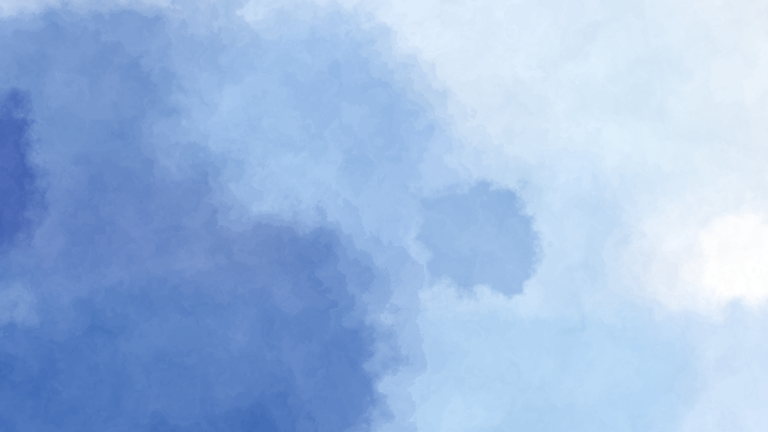
Write a WebGL 2 fragment shader that draws this background.

```glsl
#version 300 es
precision highp float;
// Watercolour sky: overlapping blue washes fade from deep left to white right.
// Each wash is a rounded distance field, bent by fractal noise for ragged rims;
// terraced coverage and noise add the stepped tints of drying pigment.
uniform vec2 u_resolution;
out vec4 outColor;

float hash(vec2 p) {
    vec3 q = fract(p.xyx * vec3(0.1031, 0.1030, 0.0973));
    q += dot(q, q.yzx + 33.33);
    return fract((q.x + q.y) * q.z);
}

float noise(vec2 p) {
    vec2 i = floor(p), f = fract(p);
    f = f * f * (3.0 - 2.0 * f);
    return mix(mix(hash(i), hash(i + vec2(1, 0)), f.x),
               mix(hash(i + vec2(0, 1)), hash(i + vec2(1, 1)), f.x), f.y);
}

// Fractal noise centred on zero
float fbm(vec2 p) {
    float sum = 0.0, amp = 0.5;
    for (int i = 0; i < 6; i++) {
        sum += amp * (noise(p) - 0.5);
        p = mat2(1.6, 1.2, -1.2, 1.6) * p + 7.3;
        amp *= 0.57;
    }
    return sum;
}

// Smooth-edged steps of a value
float terrace(float v) {
    float edge = clamp(0.7 * fwidth(v), 0.02, 0.5);
    return floor(v) + smoothstep(0.5 - edge, 0.5 + edge, fract(v));
}

// Coverage partly broken into steps
float stepped(float cover) {
    return mix(cover, terrace(5.0 * cover) / 5.0, 0.75);
}

// Rounded patch with a given rim softness
float wash(vec2 p, vec2 centre, vec2 size, float soft) {
    vec2 q = abs((p - centre) / size);
    float d = (pow(dot(q * q, q), 1.0 / 3.0) - 1.0) * min(size.x, size.y);
    return stepped(1.0 - smoothstep(-soft, soft, d));
}

void main() {
    vec2 uv = gl_FragCoord.xy / u_resolution.y;
    vec2 bend = vec2(fbm(uv * 5.0 + 3.1), fbm(uv * 5.0 + 41.7));
    vec2 frayed = vec2(fbm(uv * 27.0 + 11.0), fbm(uv * 27.0 + 67.0));
    vec2 p = uv + 0.11 * bend + 0.075 * frayed;

    // Pale paper, cooler in the upper middle and lower right
    vec3 col = mix(vec3(0.86, 0.92, 0.98), vec3(0.92, 0.95, 0.98), smoothstep(1.3, 1.75, p.x));
    col = mix(col, vec3(0.83, 0.91, 0.97), 0.7 * wash(p, vec2(1.45, 0.75), vec2(0.22, 0.20), 0.16));
    col = mix(col, vec3(0.80, 0.88, 0.97), wash(p, vec2(1.70, 0.02), vec2(0.40, 0.29), 0.05));
    col = mix(col, vec3(0.76, 0.86, 0.96), wash(p, vec2(1.25, 0.42), vec2(0.27, 0.20), 0.10));
    col = mix(col, vec3(0.70, 0.83, 0.95), wash(p, vec2(1.18, 0.05), vec2(0.40, 0.23), 0.05));

    // Middle blue with a slanted ragged right edge
    float slant = p.x + 0.95 * p.y - 1.81;
    float middle = (1.0 - smoothstep(-0.22, 0.05, slant)) * (1.0 - smoothstep(0.88, 1.26, p.x + 0.35 * (0.5 - p.y)));
    col = mix(col, vec3(0.63, 0.76, 0.92), stepped(middle));
    col = mix(col, vec3(0.82, 0.89, 0.97), 0.85 * wash(p, vec2(0.70, 1.04), vec2(0.34, 0.10), 0.10));
    col = mix(col, vec3(0.58, 0.72, 0.89), 0.9 * wash(p, vec2(1.09, 0.44), vec2(0.135, 0.125), 0.018));

    // Upper-left wash and its bleached top rim
    col = mix(col, vec3(0.48, 0.61, 0.82), wash(p, vec2(0.16, 0.74), vec2(0.34, 0.28), 0.17));
    col = mix(col, vec3(0.58, 0.73, 0.90), 0.6 * wash(p, vec2(0.56, 0.72), vec2(0.13, 0.12), 0.12));
    col = mix(col, vec3(0.74, 0.81, 0.92), 0.85 * wash(p, vec2(0.18, 1.04), vec2(0.26, 0.055), 0.05));

    // Deep lower-left wash, darker in its corners
    col = mix(col, vec3(0.37, 0.52, 0.77), wash(p, vec2(0.28, 0.15), vec2(0.59, 0.38), 0.10));
    col = mix(col, vec3(0.39, 0.51, 0.76), 0.75 * wash(p, vec2(0.20, 0.49), vec2(0.29, 0.11), 0.10));
    col = mix(col, vec3(0.48, 0.59, 0.80), 0.7 * wash(p, vec2(0.54, 0.43), vec2(0.14, 0.11), 0.10));
    col = mix(col, vec3(0.29, 0.45, 0.73), 0.85 * wash(p, vec2(0.02, 0.06), vec2(0.16, 0.18), 0.14));
    col = mix(col, vec3(0.28, 0.44, 0.72), 0.85 * wash(p, vec2(0.46, -0.02), vec2(0.25, 0.12), 0.10));
    col = mix(col, vec3(0.36, 0.51, 0.77), 0.7 * wash(p, vec2(0.80, 0.12), vec2(0.08, 0.12), 0.04));
    col = mix(col, vec3(0.29, 0.41, 0.71), 0.95 * wash(p, vec2(-0.03, 0.60), vec2(0.11, 0.16), 0.03));
    col = mix(col, vec3(0.54, 0.66, 0.85), 0.7 * wash(p, vec2(0.01, 0.30), vec2(0.07, 0.04), 0.03));

    // Pale notch between the washes
    col = mix(col, vec3(0.68, 0.81, 0.95), 0.8 * wash(p, vec2(0.65, 0.56), vec2(0.11, 0.05), 0.06));

    // White bloom at the right
    col = mix(col, vec3(0.94, 0.96, 0.99), 0.8 * wash(p, vec2(1.68, 0.43), vec2(0.18, 0.13), 0.08));
    col = mix(col, vec3(1.0), wash(p, vec2(1.76, 0.42), vec2(0.13, 0.10), 0.03));

    // Stepped pigment tints, fainter on the light side
    float pigment = terrace(8.0 * fbm(p * 5.0 + 19.0)) + 0.8 * terrace(6.0 * fbm(p * 13.0 + 53.0));
    col += vec3(0.018, 0.014, 0.009) * pigment * mix(1.0, 0.6, smoothstep(0.6, 1.5, uv.x));

    outColor = vec4(clamp(col, 0.0, 1.0), 1.0);
}
```
